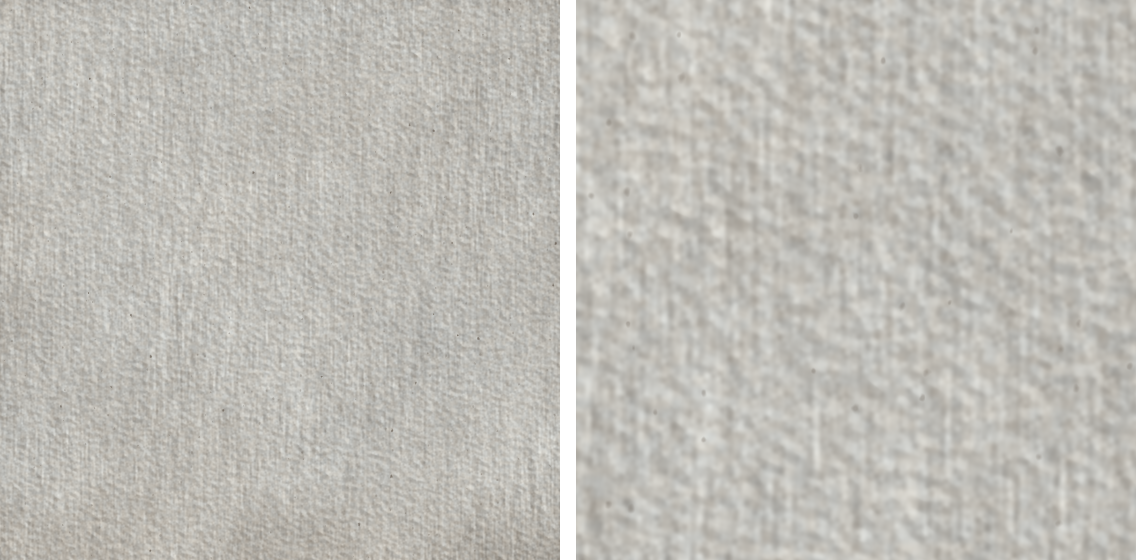
Left: the whole. Right: its middle third, enlarged.
Write a three.js fragment shader that draws this texture.

```glsl
// Pale grey brushed plaster: lumpy side-lit relief, fine vertical streaks and small pits.
varying vec2 vUv;

const vec3 PLASTER = vec3(0.734, 0.726, 0.702);
const vec3 TONE_TINT = vec3(0.97, 1.02, 1.04);
const vec3 WARM_SHIFT = vec3(0.014, 0.0, -0.014);
const vec3 PIT_BROWN = vec3(0.42, 0.38, 0.34);
const vec2 LIGHT_DIR = vec2(0.55, 0.83);

vec2 hash2(vec2 cell) {
  vec3 q = fract(cell.xyx * vec3(0.1031, 0.1030, 0.0973));
  q += dot(q, q.yzx + 33.33);
  return fract((q.xx + q.yz) * q.zy);
}

// Smooth lattice noise, centred on zero.
float noise(vec2 p) {
  vec2 cell = floor(p);
  vec2 f = fract(p);
  f = f * f * (3.0 - 2.0 * f);
  float low = mix(hash2(cell).x, hash2(cell + vec2(1.0, 0.0)).x, f.x);
  float high = mix(hash2(cell + vec2(0.0, 1.0)).x, hash2(cell + 1.0).x, f.x);
  return mix(low, high, f.y) - 0.5;
}

// Cellular noise: one soft mound of random height in each cell.
float mounds(vec2 p) {
  vec2 cell = floor(p);
  float height = 0.0;
  for (int y = -1; y <= 1; y++) {
    for (int x = -1; x <= 1; x++) {
      vec2 c = cell + vec2(float(x), float(y));
      vec2 away = p - c - hash2(c);
      height += (0.4 + hash2(c + 71.0).y) * exp(-5.0 * dot(away, away));
    }
  }
  return height;
}

vec2 rotate(vec2 p, float angle) {
  float c = cos(angle);
  float s = sin(angle);
  return vec2(c * p.x - s * p.y, s * p.x + c * p.y);
}

// Trowelled surface: slanted lumps with finer crumbs on top.
float surfaceHeight(vec2 p) {
  vec2 q = rotate(p, 0.55);
  return 0.5 * mounds(q * vec2(74.0, 108.0) + 7.0) + 0.5 * noise(q * vec2(150.0, 200.0));
}

// Lit slope, with the steepest faces softly limited.
float relief(vec2 p, float reach) {
  float slope = surfaceHeight(p + LIGHT_DIR * reach) - surfaceHeight(p - LIGHT_DIR * reach);
  return -slope / (1.0 + 0.9 * abs(slope));
}

// Brush marks: noise stretched along the vertical.
float streaks(vec2 p) {
  float x = p.x + 0.0008 * sin(p.y * 17.0 + p.x * 23.0);
  return 0.55 * noise(vec2(x * 250.0, p.y * 19.0))
       + 0.20 * noise(vec2(x * 120.0 + 40.0, p.y * 7.0))
       + 0.50 * noise(vec2(x * 290.0 + 90.0, p.y * 48.0));
}

// Broad clouds of lighter and darker plaster.
float clouds(vec2 p) {
  return 0.55 * noise(p * vec2(4.0, 3.5) + 3.0)
       + 0.4 * noise(rotate(p, 0.7) * 9.0 + 12.0)
       + 0.3 * noise(rotate(p, 0.4) * 23.0);
}

// Sparse ragged specks: share is the fraction of cells that hold one.
float specks(vec2 p, float cells, float share, float radius) {
  vec2 cell = floor(p * cells);
  vec2 chance = hash2(cell + 19.0);
  vec2 centre = (cell + 0.25 + 0.5 * hash2(cell)) / cells;
  float size = radius * (0.6 + 0.6 * chance.y);
  float reach = length((p - centre) * vec2(1.0, 0.8)) + 0.0012 * noise(p * 420.0);
  return (1.0 - smoothstep(0.1 * size, size, reach)) * step(chance.x, share);
}

// Soft darkening at the borders, strongest along the foot.
float edgeShade(vec2 p) {
  float foot = 1.0 - smoothstep(0.0, 0.15, p.y);
  float sides = exp(-45.0 * min(p.x, 1.0 - p.x));
  float top = exp(-60.0 * (1.0 - p.y));
  return 0.06 * foot * (0.8 + 1.2 * noise(p * vec2(6.0, 9.0)))
       + 0.03 * sides + 0.03 * top;
}

void main() {
  vec2 p = vUv;

  // Brightness from relief, brushing, grain and slow variation.
  float brushing = 0.13 * (1.0 + 0.7 * noise(p * 6.0 + 31.0));
  float tone = 0.012 + 0.135 * relief(p, 0.0023);
  tone += brushing * streaks(p);
  tone += 0.075 * noise(rotate(p, 0.3) * 290.0);
  tone += 0.075 * clouds(p);
  tone -= edgeShade(p);

  // Slight warm and cool drift, in broad stains and in single grains.
  float warmth = 0.6 * noise(p * 5.0 + 50.0) + 1.3 * noise(p * 150.0 + 8.0);
  warmth += 0.5 * (1.0 - smoothstep(0.0, 0.2, p.y));
  vec3 colour = PLASTER + tone * TONE_TINT + warmth * WARM_SHIFT;

  // Faint brown flecks and a few deeper pits.
  colour = mix(colour, PIT_BROWN, 0.3 * specks(p, 75.0, 0.05, 0.0026));
  colour = mix(colour, PIT_BROWN, 0.75 * specks(p + 0.37, 24.0, 0.06, 0.0030));

  gl_FragColor = vec4(colour, 1.0);
}
```
